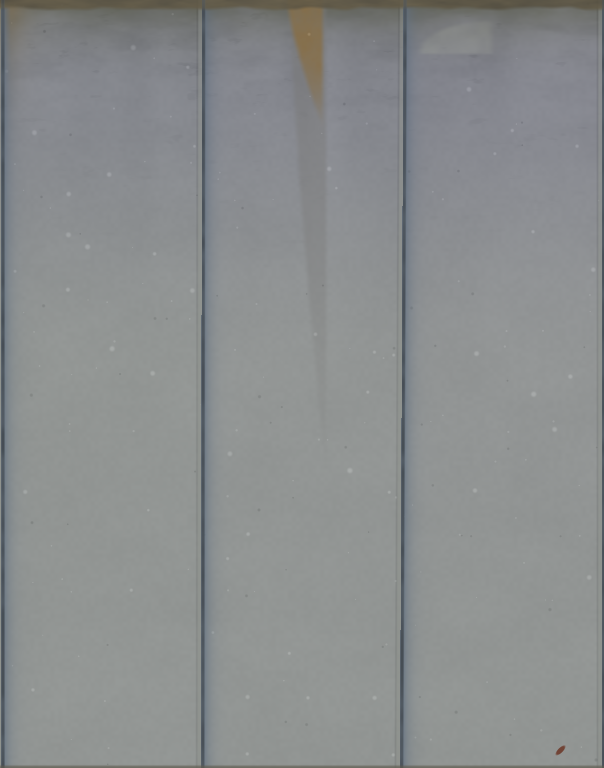
A Shadertoy shader for this texture:

```glsl
// Three tall painted metal panels parted by narrow lapped seams under a grimy rail.
// Seams repeat with fract; noise mottles the paint, tapered streaks carry the rust,
// and a sparse hashed grid scatters pale chips and dark pits.
#define PITCH 0.3315
#define SEAM_START 0.002
#define SEAM_WIDTH 0.0055
#define LIP_WIDTH 0.006
#define SHADOW_WIDTH 0.011
#define RAIL_DEPTH 0.011
#define GRIME_FADE 0.032
#define MOTTLE 0.026
#define PAINT_LOW vec3(0.572, 0.586, 0.578)
#define PAINT_HIGH vec3(0.520, 0.529, 0.558)
#define SEAM_COLOR vec3(0.285, 0.315, 0.345)
#define RUST_COLOR vec3(0.530, 0.430, 0.270)

float hash(vec2 p) {
    vec3 q = fract(vec3(p.xyx) * 0.1031);
    q += dot(q, q.yzx + 33.33);
    return fract((q.x + q.y) * q.z);
}

float noise(vec2 p) {
    vec2 i = floor(p), f = fract(p);
    f = f * f * (3.0 - 2.0 * f);
    return mix(mix(hash(i), hash(i + vec2(1, 0)), f.x),
               mix(hash(i + vec2(0, 1)), hash(i + vec2(1, 1)), f.x), f.y);
}

float fbm(vec2 p) {
    float sum = 0.0, amp = 0.5;
    for (int i = 0; i < 4; i++) {
        sum += amp * noise(p);
        p = p * 2.03 + 17.1;
        amp *= 0.5;
    }
    return sum;
}

// Soft run of dirt whose left edge closes on its right edge with depth
float streak(vec2 p, float left, float right, float len) {
    float t = clamp(p.y / len, 0.0, 1.0);
    float edge = mix(left, right, pow(t, 1.35));
    return smoothstep(-0.004, 0.008, p.x - edge)
         * smoothstep(-0.004, 0.006, right - p.x) * (1.0 - t * t);
}

// Small chips: one candidate per cell, most of them left out
float specks(vec2 p, float scale, float keep, float seed) {
    vec2 cell = floor(p * scale), f = fract(p * scale);
    vec2 center = 0.25 + 0.5 * vec2(hash(cell + seed), hash(cell + seed + 7.3));
    float radius = mix(0.05, 0.15, hash(cell + seed + 3.7));
    float shape = 1.0 - smoothstep(radius * 0.3, radius + 0.05, length(f - center));
    return shape * step(hash(cell + seed + 11.9), keep);
}

void mainImage(out vec4 fragColor, in vec2 fragCoord) {
    vec2 uv = fragCoord / iResolution.xy;
    float aspect = iResolution.y / iResolution.x;
    float aa = 1.0 / iResolution.x;
    float depth = 1.0 - uv.y;
    vec2 drop = vec2(uv.x, depth);
    vec2 p = vec2(uv.x, depth * aspect);

    // Panel coordinates, with the inner seams leaning slightly
    float lean = 0.006 * (uv.y - 0.5) * smoothstep(0.2, 0.66, uv.x)
               * (1.0 - smoothstep(0.75, 0.95, uv.x));
    float s = (uv.x - SEAM_START - lean) / PITCH;
    float panel = floor(s);
    float fromSeam = fract(s) * PITCH;
    float toSeam = PITCH - fromSeam;

    // Weathered paint: cooler above, greener below
    vec3 col = mix(PAINT_HIGH, PAINT_LOW, smoothstep(0.04, 0.5, depth));
    col += vec3(0.002, -0.001, 0.007) * smoothstep(0.5, 1.5, panel)
         * (1.0 - smoothstep(0.4, 1.0, depth));
    float high = exp(-depth * 5.0);
    col += MOTTLE * (fbm(p * vec2(9.0, 13.0)) - 0.47);
    col += 0.012 * (noise(p * 150.0) - 0.5);
    col += 0.05 * high * (noise(vec2(uv.x * 22.0, depth * 2.0)) - 0.55);
    col -= 0.065 * exp(-depth * 13.0) * smoothstep(0.35, 0.7, fbm(p * vec2(14.0, 42.0) + 5.0));

    // Faint scuffs and a pale wiped patch near the top
    float scuff = smoothstep(0.64, 0.78, fbm(p * vec2(28.0, 75.0) + 31.0));
    col -= 0.05 * scuff * exp(-depth * 7.0);
    vec2 wipe = (p - vec2(0.812, 0.088)) / vec2(0.122, 0.056);
    float patchMask = (1.0 - smoothstep(0.88, 1.02, length(wipe)))
        * smoothstep(-0.08, 0.04, -wipe.y) * (1.0 - smoothstep(-0.06, 0.08, wipe.x));
    col = mix(col, vec3(0.60, 0.61, 0.61), 0.62 * patchMask * (0.65 + 0.5 * noise(p * 60.0)));

    // Grime under the rail
    float below = max(depth - RAIL_DEPTH, 0.0);
    float grime = exp(-below / GRIME_FADE) * (0.4 + 0.75 * fbm(p * vec2(12.0, 25.0)));
    col = mix(col, vec3(0.385, 0.390, 0.345), clamp(grime, 0.0, 0.85));

    // Long central run, its rusty head and a stained left corner
    col = mix(col, vec3(0.475, 0.473, 0.468), 0.48 * streak(drop, 0.478, 0.541, 0.64));
    float head = streak(drop, 0.474, 0.535, 0.17) * (0.6 + 0.7 * fbm(p * 30.0));
    col = mix(col, RUST_COLOR, clamp(0.9 * head, 0.0, 0.85));
    float corner = exp(-abs(uv.x - 0.018) / 0.018 - below * 17.0);
    col = mix(col, RUST_COLOR, 0.75 * corner);

    // Chips, pits and one small red-brown flake
    col += 0.075 * specks(p, 30.0, 0.045, 2.0);
    col += 0.055 * specks(p, 65.0, 0.020, 19.0);
    col -= 0.060 * specks(p, 48.0, 0.018, 41.0);
    vec2 flake = p - vec2(0.928, 0.977 * aspect);
    flake = vec2(flake.x + flake.y, flake.y - flake.x) * 0.707;
    float flakeMask = 1.0 - smoothstep(0.7, 1.2, length(flake / vec2(0.0042, 0.0105)));
    col = mix(col, vec3(0.43, 0.23, 0.17), 0.9 * flakeMask);

    // Seam: bluish shade to its right, lit lip to its left, dark gap
    col = mix(col, vec3(0.37, 0.43, 0.50), 0.68 * exp(-max(fromSeam - SEAM_WIDTH, 0.0) / SHADOW_WIDTH));
    float lip = 1.0 - smoothstep(LIP_WIDTH - aa, LIP_WIDTH + aa, toSeam);
    float crease = smoothstep(2.0 * aa, 0.0, abs(toSeam - LIP_WIDTH - 0.001));
    col = mix(col, col * 0.91, crease);
    col = mix(col, vec3(0.555, 0.570, 0.550), 0.65 * lip * (1.0 - 0.5 * high));
    float gap = 1.0 - smoothstep(SEAM_WIDTH - aa, SEAM_WIDTH + aa, fromSeam);
    gap *= smoothstep(-aa, aa, fromSeam);
    col = mix(col, SEAM_COLOR * (0.9 + 0.2 * noise(vec2(panel, depth * 60.0))), 0.9 * gap);

    // Dirty top rail and thin lower edge
    float ragged = RAIL_DEPTH + 0.004 * (noise(vec2(uv.x * 35.0, 4.0)) - 0.5);
    float rail = 1.0 - smoothstep(ragged - 0.003, ragged + 0.003, depth);
    vec3 railColor = mix(vec3(0.31, 0.29, 0.24), vec3(0.43, 0.39, 0.30), fbm(p * vec2(18.0, 70.0)));
    col = mix(col, railColor, 0.88 * rail * (1.0 - 0.5 * gap));
    col = mix(col, vec3(0.37, 0.36, 0.31), 0.7 * (1.0 - smoothstep(0.001, 0.005, uv.y)));

    fragColor = vec4(clamp(col, 0.0, 1.0), 1.0);
}
```
